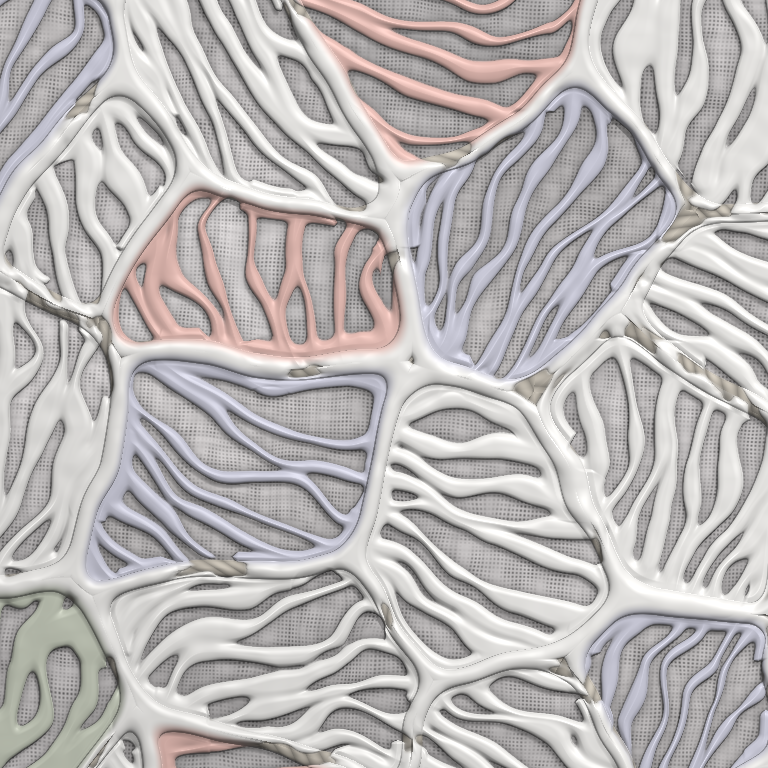
Write a Shadertoy shader that draws this texture.

```glsl
// Drizzled paint over linen: warped Voronoi cells are bordered by twisted cord,
// and each cell is crossed by wobbling strands of glossy pastel paint.
// Strands are distance fields turned into a relief, then lit with soft shadows.
#define CELLS 3.5
#define SPACING 0.041
#define STRAND 0.0078
#define ROPE 0.0125
#define WEAVE 195.0
#define LIGHT normalize(vec3(0.3, 0.6, 0.8))
#define WHITE vec3(0.885, 0.88, 0.87)
#define LAVENDER vec3(0.76, 0.76, 0.815)
#define PINK vec3(0.84, 0.69, 0.66)
#define SAGE vec3(0.74, 0.76, 0.70)
#define CORD vec3(0.85, 0.82, 0.77)
#define LINEN vec3(0.865, 0.85, 0.85)

// Strand direction in degrees for each kind of cell
const float ANGLE[17] = float[17](42.0, 72.0, -12.0, 78.0, -32.0, 25.0, -65.0, 70.0,
    -25.0, 62.0, -40.0, 100.0, 60.0, -17.0, -56.0, 58.0, 52.0);

struct Surface {
    float height, paint, edge, twist;
    vec3 pigment;
};

float hash(vec2 p) {
    vec3 q = fract(p.xyx * vec3(0.1031, 0.1030, 0.0973));
    q += dot(q, q.yzx + 33.33);
    return fract((q.x + q.y) * q.z);
}

float noise(vec2 p) {
    vec2 i = floor(p), f = fract(p);
    f = f * f * (3.0 - 2.0 * f);
    return mix(mix(hash(i), hash(i + vec2(1, 0)), f.x),
               mix(hash(i + vec2(0, 1)), hash(i + vec2(1, 1)), f.x), f.y);
}

vec2 wander(vec2 p) { return vec2(noise(p), noise(p + 40.0)) - 0.5; }

float smin(float a, float b, float k) {
    float h = max(k - abs(a - b), 0.0) / k;
    return min(a, b) - 0.25 * h * h * k;
}

vec2 site(vec2 id) {
    return id + 0.5 + 0.7 * (vec2(hash(id + 3.1), hash(id + 17.7)) - 0.5);
}

// Rounded cross-section: zero at the rim, radius r at depth r
float dome(float depth, float r) {
    float t = clamp(depth / r, 0.0, 1.0);
    return r * sqrt(t * (2.0 - t));
}

Surface relief(vec2 p) {
    Surface s;
    vec2 w = p + 0.07 * wander(p * 5.0) + 0.018 * wander(p * 15.0);
    vec2 g = w * CELLS + 0.25;

    // Nearest cell, then the rounded border and its direction
    vec2 cell = floor(g);
    float nearest = 9.0;
    for (int k = 0; k < 9; k++) {
        vec2 id = floor(g) + vec2(k % 3 - 1, k / 3 - 1);
        float d = distance(g, site(id));
        if (d < nearest) { nearest = d; cell = id; }
    }
    vec2 home = site(cell), across = vec2(1, 0);
    float border = 9.0;
    s.edge = 9.0;
    for (int k = 0; k < 25; k++) {
        if (k == 12) continue;
        vec2 other = site(cell + vec2(k % 5 - 2, k / 5 - 2));
        vec2 dir = normalize(other - home);
        float d = dot(0.5 * (home + other) - g, dir) / CELLS;
        if (d < border) { border = d; across = dir; }
        s.edge = smin(s.edge, d, 0.03);
    }
    s.twist = abs(sin(140.0 * (dot(w, vec2(-across.y, across.x)) + border)));

    // Pigment and thickness of this cell
    float kind = mod(5.0 * cell.x + 3.0 * cell.y, 17.0);
    float thick = 1.25;
    s.pigment = WHITE;
    if (kind > 14.5 || abs(kind - 8.5) < 0.6) { s.pigment = LAVENDER; thick = 0.95; }
    if (kind == 11.0 || kind == 2.0) { s.pigment = PINK; thick = 0.9; }
    if (kind == 0.0) { s.pigment = SAGE; thick = 2.0; }

    // Fanned strands that wander, merge and stop near the cord
    float angle = radians(ANGLE[int(kind)]);
    vec2 axis = vec2(cos(angle), sin(angle)), local = (g - home) / CELLS;
    float along = dot(local, axis);
    float pitch = SPACING * clamp(1.0 + 1.8 * along, 0.65, 1.4);
    float lane = (dot(local, vec2(-axis.y, axis.x)) + 0.015 * sin(along * 12.0 + kind)) / pitch;
    float pool = 0.012 * (thick - 0.8) * smoothstep(0.45, 0.8, noise(p * 11.0 + 3.0));
    s.paint = 1.0;
    for (float j = -1.0; j < 1.5; j++) {
        float i = floor(lane) + j, seed = hash(vec2(i + 50.0, kind));
        float center = i + 0.5 + 1.15 * (noise(vec2(along * 13.0 + seed * 50.0, i * 3.7 + kind)) - 0.5);
        float width = STRAND * thick * (0.55 + 0.9 * noise(vec2(along * 24.0 + seed * 90.0, kind)));
        float d = abs(lane - center) * pitch - width - pool;
        d = -smin(-d, s.edge - 0.001 - 0.015 * seed * seed, 0.008);
        s.paint = smin(s.paint, d, 0.012);
    }

    // Loops joining strand ends, and white lumps gathered along the cord
    float loops = abs(s.edge - 0.018) - 0.007 + 0.05 * smoothstep(0.45, 0.7, noise(p * 17.0));
    s.paint = smin(s.paint, loops, 0.01);
    float crest = sqrt(s.edge * s.edge + 0.00005);
    float lump = crest - 0.045 * (0.6 * noise(p * 10.0 + 9.0) + 0.4 * noise(p * 30.0) - 0.22);
    s.paint = smin(s.paint, lump, 0.014);
    s.pigment = mix(s.pigment, WHITE, smoothstep(0.016, 0.002, s.edge));

    s.height = 0.85 * dome(ROPE - s.edge, ROPE);
    s.height += 0.0015 * s.twist * smoothstep(ROPE, 0.0, s.edge) * step(0.0, s.paint);
    s.height += 0.8 * dome(-s.paint, 0.011) + 0.002 * noise(p * 45.0) * smoothstep(0.0, -0.004, s.paint);
    return s;
}

// Open weave with faint pinholes and uneven threads
float weave(vec2 p) {
    vec2 t = mat2(0.998, 0.06, -0.06, 0.998) * p * WEAVE;
    t += 1.2 * wander(t * 0.13);
    vec2 gap = 0.5 + 0.5 * cos(6.2832 * t);
    float slub = 0.5 * noise(t * vec2(0.1, 1.0)) + 0.5 * noise(t * vec2(1.0, 0.1) + 70.0);
    return 1.05 - 0.46 * gap.x * gap.y * noise(t * 0.35) - 0.16 * slub;
}

void mainImage(out vec4 fragColor, in vec2 fragCoord) {
    vec2 p = fragCoord / iResolution.y;
    float px = 1.0 / iResolution.y, e = 0.002;
    Surface s = relief(p);
    vec2 slope = vec2(relief(p + vec2(e, 0)).height, relief(p + vec2(0, e)).height) - s.height;
    vec3 n = normalize(vec3(-0.7 * slope / e, 1.0));

    // Layer linen, cord and paint
    float painted = smoothstep(px, -px, s.paint);
    float corded = smoothstep(px, -px, s.edge - ROPE);
    vec3 color = LINEN * weave(p) * (0.86 + 0.2 * noise(p * 4.0 + 5.0));
    color = mix(color, CORD * (0.78 + 0.24 * s.twist), corded);
    color *= 1.0 - 0.26 * exp(-max(s.paint, 0.0) / 0.006);
    color = mix(color, s.pigment, painted);

    // Diffuse light, cast shadow and wet gloss
    float blocker = relief(p + LIGHT.xy * 0.014).height - s.height;
    color *= 0.6 + 0.5 * max(dot(n, LIGHT), 0.0);
    color *= 1.0 - 0.28 * smoothstep(0.002, 0.012, blocker);
    float gloss = pow(max(dot(n, normalize(LIGHT + vec3(0, 0, 1))), 0.0), 45.0);
    color += 0.1 * painted * gloss;
    color *= 0.93 + 0.08 * smoothstep(0.0, 1.2, p.x + p.y);
    fragColor = vec4(clamp(color, 0.0, 1.0), 1.0);
}
```
